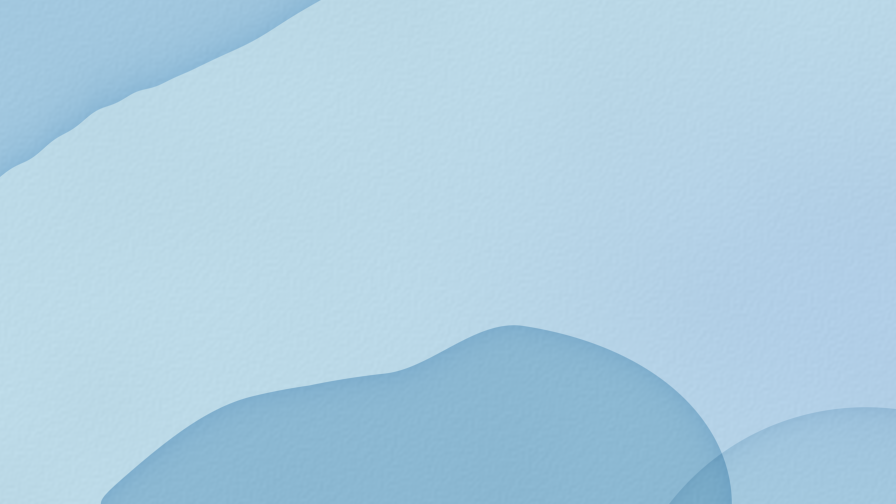
Write a Shadertoy shader that draws this background.

```glsl
const vec3 PAPER = vec3(0.735, 0.852, 0.905);
const vec3 PAPER_COOL = vec3(0.690, 0.805, 0.902);
const vec3 CORNER_WASH = vec3(0.638, 0.785, 0.876);
const vec3 CORNER_RIM = vec3(0.545, 0.722, 0.840);
const vec3 HILL_WASH = vec3(0.545, 0.720, 0.822);
const vec3 HILL_RIM = vec3(0.492, 0.678, 0.800);
const vec3 DISC_TINT = vec3(0.895, 0.945, 0.962);
const vec3 DISC_RIM_TINT = vec3(0.825, 0.895, 0.930);

const vec2 COOL_CENTER = vec2(1.72, 0.38);
const vec2 COOL_SIZE = vec2(0.68, 0.48);
const float HILL_CENTER = 0.826;
const float HILL_HALF_WIDTH = 0.626;
const vec2 DISC_CENTER = vec2(1.718, -0.301);
const float DISC_RADIUS = 0.493;

const float GRAIN_SCALE = 150.0;
const float GRAIN_AMOUNT = 0.016;
const float MOTTLE_AMOUNT = 0.010;

float hash(vec2 p) {
    vec3 q = fract(vec3(p.xyx) * 0.1031);
    q += dot(q, q.yzx + 33.33);
    return fract((q.x + q.y) * q.z);
}

float noise(vec2 p) {
    vec2 cell = floor(p), f = fract(p);
    f = f * f * (3.0 - 2.0 * f);
    return mix(mix(hash(cell), hash(cell + vec2(1, 0)), f.x),
               mix(hash(cell + vec2(0, 1)), hash(cell + vec2(1, 1)), f.x), f.y);
}

float bump(float x, float center, float width) {
    float t = (x - center) / width;
    return exp(-t * t);
}

// Signed distances: negative inside each wash
float cornerDistance(vec2 p) {
    float edge = 0.648 + 0.553 * p.x;
    edge += 0.024 * bump(p.x, 0.204, 0.12) - 0.007 * bump(p.x, 0.505, 0.065);
    edge += 0.0026 * cos(75.4 * (p.x - 0.023)) * (1.0 - smoothstep(0.25, 0.4, p.x));
    return (edge - p.y) * 0.875;
}

// Half ellipse whose height swells from left to right
float hillField(vec2 p) {
    float u = (p.x - HILL_CENTER) / HILL_HALF_WIDTH;
    float c = clamp(u, -1.0, 1.0);
    float shoulder = min(c + 0.52, 0.0);
    float height = 0.250 - 0.66 * shoulder * shoulder;
    height += 0.042 * max(c + 0.34, 0.0) + 0.097 * smoothstep(-0.1, 0.34, c);
    return length(vec2(u, p.y / height)) - 1.0;
}

float toDistance(float field) {
    vec2 slope = vec2(dFdx(field), dFdy(field)) * iResolution.y;
    return field / max(length(slope), 0.5);
}

float coverage(float d) {
    float soft = 0.75 / iResolution.y;
    return 1.0 - smoothstep(-soft, soft, d);
}

// Pigment gathers along the inside of an edge
float rim(float d, float width) {
    return exp(min(d, 0.0) / width);
}

void mainImage(out vec4 fragColor, in vec2 fragCoord) {
    vec2 p = fragCoord / iResolution.y;
    p.x *= 16.0 / 9.0 * iResolution.y / iResolution.x;

    // Paper with a cool area at the right
    vec2 q = (p - COOL_CENTER) / COOL_SIZE;
    vec3 color = mix(PAPER, PAPER_COOL, exp(-dot(q, q)));

    // Washes
    float corner = cornerDistance(p);
    float hill = toDistance(hillField(p));
    float disc = length(p - DISC_CENTER) - DISC_RADIUS;
    color = mix(color, mix(CORNER_WASH, CORNER_RIM, rim(corner, 0.045)), coverage(corner));
    color = mix(color, mix(HILL_WASH, HILL_RIM, rim(hill, 0.025)), coverage(hill));
    vec3 tint = mix(DISC_TINT, DISC_RIM_TINT, rim(disc, 0.022));
    color *= mix(vec3(1.0), tint, coverage(disc));

    // Soft mottling and embossed grain
    color += MOTTLE_AMOUNT * (noise(p * 5.0) - 0.5);
    vec2 g = p * GRAIN_SCALE;
    color += GRAIN_AMOUNT * (noise(g) - noise(g + vec2(-0.5, 0.6)));

    fragColor = vec4(color, 1.0);
}
```
